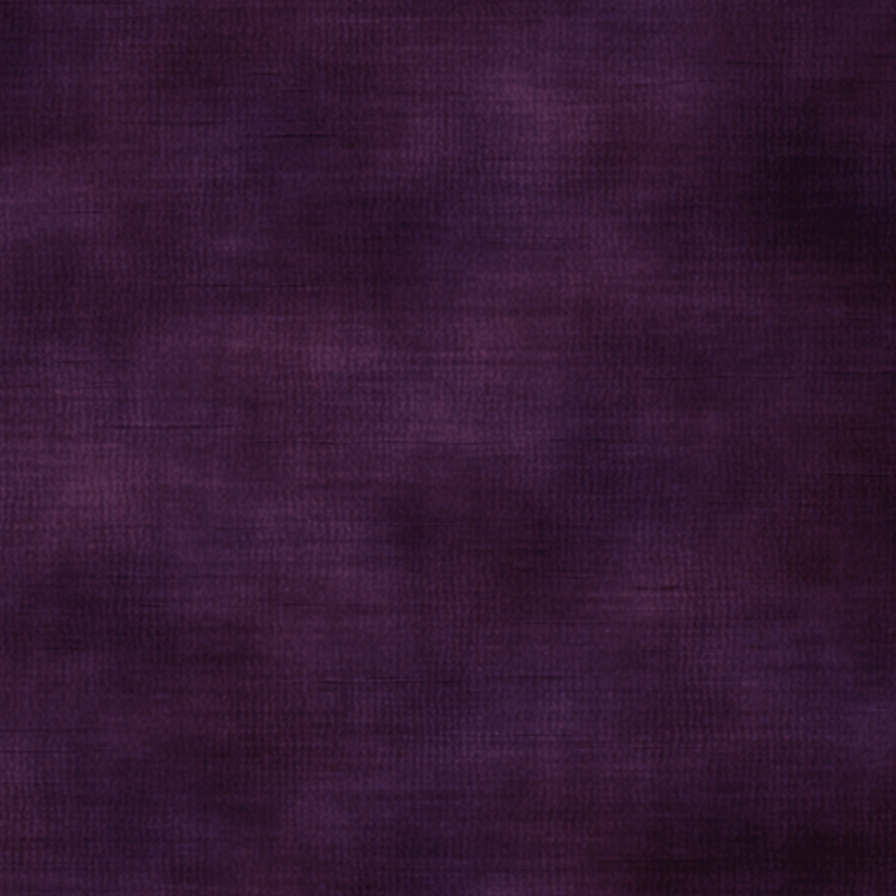
This texture is drawn by a WebGL 2 fragment shader. Its source:

```glsl
#version 300 es
precision highp float;
// Worn dark purple velvet: cloudy pile, fine vertical ribs and thin horizontal slubs.

uniform vec2 u_resolution;
out vec4 fragColor;

const vec3 SHADOW = vec3(0.16, 0.07, 0.15);
const vec3 BASE   = vec3(0.20, 0.09, 0.19);
const vec3 SHEEN  = vec3(0.24, 0.12, 0.24);
const vec3 PALE   = vec3(0.30, 0.16, 0.29);

const float TONE_LEVEL     = 0.97;  // 0 = SHADOW, 1 = BASE, 2 = SHEEN, 3 = PALE
const float CLOUD_CONTRAST = 2.2;
const vec2  CLOUD_SCALE    = vec2(3.2, 4.2);
const float GLOW_STRENGTH  = 1.0;
const vec2  GLOW_CENTER    = vec2(0.42, 0.56);
const float EDGE_FADE      = 0.9;
const float RIB_COUNT      = 112.0;
const float ROW_COUNT      = 126.0;
const float RIB_CONTRAST   = 0.34;
const float GRAIN_CONTRAST = 1.1;
const float STREAK_CONTRAST = 0.8;
const int   SLUB_COUNT     = 72;
const float SLUB_THICKNESS = 0.0016;
const float SLUB_CONTRAST  = 1.25;
const float SPECK_CELLS    = 42.0;
const float HUE_DRIFT      = 0.022;
const float TAU            = 6.28319;

vec2 hash2(vec2 p) {
    vec3 q = fract(p.xyx * vec3(0.1031, 0.1030, 0.0973));
    q += dot(q, q.yzx + 33.33);
    return fract((q.xx + q.yz) * q.zy);
}

vec2 gradientAt(vec2 cell) {
    float angle = TAU * hash2(cell).x;
    return vec2(cos(angle), sin(angle));
}

float gradientNoise(vec2 p) {
    vec2 i = floor(p), f = fract(p);
    vec2 w = f * f * f * (f * (f * 6.0 - 15.0) + 10.0);
    vec2 e = vec2(0.0, 1.0);
    float a = dot(gradientAt(i), f);
    float b = dot(gradientAt(i + e.yx), f - e.yx);
    float c = dot(gradientAt(i + e.xy), f - e.xy);
    float d = dot(gradientAt(i + e.yy), f - e.yy);
    return mix(mix(a, b, w.x), mix(c, d, w.x), w.y);
}

float clouds(vec2 p) {
    float sum = 0.0, amplitude = 1.0;
    for (int octave = 0; octave < 5; octave++) {
        sum += amplitude * gradientNoise(p);
        p = p * 2.03 + vec2(17.3, 9.1);
        amplitude *= 0.6;
    }
    return sum;
}

// Broad light on the pile, fading toward the right edge.
float pileLight(vec2 uv) {
    vec2 d = (uv - GLOW_CENTER) * vec2(1.0, 1.15);
    return GLOW_STRENGTH * exp(-dot(d, d) / 0.12)
         - EDGE_FADE * smoothstep(0.72, 1.02, uv.x);
}

// Vertical ribs broken into small stitches, with uneven wear.
float weave(vec2 uv) {
    float sway = 0.6 * gradientNoise(uv * vec2(9.0, 14.0) + 40.0)
               + 0.35 * gradientNoise(uv * vec2(60.0, 70.0) + 7.0);
    float rib = sin(TAU * (uv.x * RIB_COUNT + sway));
    float row = sin(TAU * (uv.y * ROW_COUNT + sway) + 1.2 * rib);
    float wear = 0.85 + 1.2 * gradientNoise(uv * vec2(11.0, 8.0) + 23.0);
    return RIB_CONTRAST * wear * (rib + 0.5 * row);
}

// Thin, nearly level threads with tapered ends; most are dark, some light.
float slubs(vec2 uv) {
    float wobble = 0.004 * gradientNoise(uv * vec2(14.0, 5.0) + 61.0);
    float fray = 0.75 + 1.3 * gradientNoise(uv * vec2(38.0, 90.0) + 3.0);
    float sum = 0.0;
    for (int i = 0; i < SLUB_COUNT; i++) {
        vec2 place = hash2(vec2(float(i), 5.0));
        vec2 shape = hash2(vec2(float(i), 31.0));
        float halfLength = mix(0.03, 0.17, shape.x * shape.x);
        vec2 d = uv - place * vec2(1.1, 1.0) + vec2(0.05, 0.0);
        d.y += wobble - d.x * mix(-0.005, 0.022, shape.y);
        float taper = 1.0 - smoothstep(0.45, 1.0, abs(d.x) / halfLength);
        float across = d.y / (SLUB_THICKNESS * mix(0.7, 1.3, shape.y));
        float thread = exp(-across * across);
        float lip = 0.3 * exp(-(across - 2.2) * (across - 2.2));
        float polarity = fract(shape.x * 7.0) < 0.78 ? -1.0 : 0.55;
        sum += polarity * taper * (thread - lip) * mix(0.4, 1.0, fract(shape.y * 9.0));
    }
    return SLUB_CONTRAST * fray * sum;
}

// Sparse soft flecks of lint.
float specks(vec2 uv) {
    vec2 cell = floor(uv * SPECK_CELLS);
    vec2 rnd = hash2(cell + 90.0);
    vec2 d = fract(uv * SPECK_CELLS) - mix(vec2(0.25), vec2(0.75), rnd);
    float present = step(0.9, hash2(cell + 150.0).x);
    return present * exp(-dot(d, d) * 130.0);
}

vec3 velvetColor(float tone) {
    return SHADOW + (BASE - SHADOW) * clamp(tone, -1.3, 1.0)
         + (SHEEN - BASE) * clamp(tone - 1.0, 0.0, 1.0)
         + (PALE - SHEEN) * clamp(tone - 2.0, 0.0, 1.6);
}

void main() {
    vec2 uv = gl_FragCoord.xy / min(u_resolution.x, u_resolution.y);

    float tone = TONE_LEVEL + pileLight(uv);
    tone += CLOUD_CONTRAST * clouds(uv * CLOUD_SCALE + vec2(2.7, 5.4));
    tone += weave(uv) + slubs(uv) + 0.9 * specks(uv);
    tone += GRAIN_CONTRAST * gradientNoise(uv * vec2(190.0, 150.0) + 12.0);
    tone += STREAK_CONTRAST * gradientNoise(uv * vec2(6.0, 120.0) + 77.0);
    tone += 0.5 * gradientNoise(uv * vec2(48.0, 9.0) + 51.0);

    // Slow drift between redder and bluer purple.
    float drift = gradientNoise(uv * vec2(5.0, 7.0) + 130.0)
                + 0.8 * gradientNoise(uv * 85.0 + 11.0);
    vec3 color = velvetColor(tone) + HUE_DRIFT * drift * vec3(0.5, -0.1, -1.0);
    fragColor = vec4(color, 1.0);
}
```
